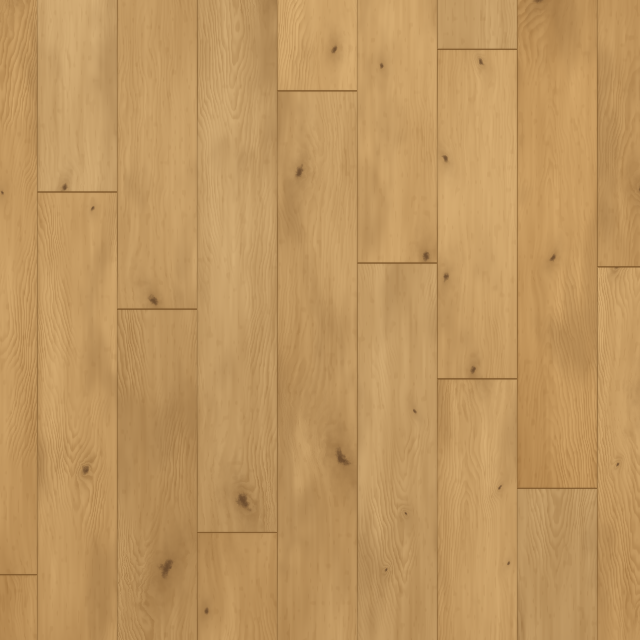
This texture is drawn by a three.js fragment shader. Its source:

```glsl
// Honey oak floor: eight plank widths across, staggered end joints, cathedral grain and knots.
varying vec2 vUv;

#define PLANKS 8.0          // plank widths across the canvas
#define FIRST_SEAM 0.0585   // x of the leftmost seam
#define SEAM_HALF 0.0009    // half width of seams and joints
#define KNOT_CELL 0.16      // height of the cell that may hold a knot
#define KNOT_CHANCE 0.62
#define ARCH_RATE 34.0      // cathedral arches per canvas height
#define GRAIN_DEPTH 0.34
#define FIBRE_DEPTH 0.19
#define PLANK_VARIATION 0.26

const vec3 OAK_DARK = vec3(0.65, 0.48, 0.275);
const vec3 OAK_LIGHT = vec3(0.84, 0.68, 0.455);
const vec3 KNOT_HALO = vec3(0.54, 0.39, 0.22);
const vec3 KNOT_CORE = vec3(0.34, 0.23, 0.14);
const vec3 SEAM_BROWN = vec3(0.48, 0.33, 0.16);

float hash(vec2 p) {
  vec3 q = fract(p.xyx * 0.1031);
  q += dot(q, q.yzx + 33.33);
  return fract((q.x + q.y) * q.z);
}

float noise(vec2 p) {
  vec2 i = floor(p), f = fract(p);
  f = f * f * (3.0 - 2.0 * f);
  return mix(mix(hash(i), hash(i + vec2(1.0, 0.0)), f.x),
             mix(hash(i + vec2(0.0, 1.0)), hash(i + vec2(1.0)), f.x), f.y);
}

// Octaves are turned to hide the lattice
float fbm(vec2 p) {
  float sum = 0.0, gain = 0.533;
  for (int i = 0; i < 4; i++) {
    sum += gain * noise(p);
    p = mat2(1.6, 1.2, -1.2, 1.6) * p + 17.3;
    gain *= 0.5;
  }
  return sum;
}

// Height of the main end joint in each column
float jointHeight(float column) {
  vec4 left = vec4(0.102, 0.700, 0.517, 0.168);
  vec4 right = vec4(0.858, 0.589, 0.408, 0.237);
  vec4 slot = vec4(0.0, 1.0, 2.0, 3.0);
  if (column > 7.5) return 0.583;
  return dot(left, vec4(equal(vec4(column), slot)))
       + dot(right, vec4(equal(vec4(column - 4.0), slot)));
}

float lineMask(float dist) {
  return 1.0 - smoothstep(SEAM_HALF * 0.4, SEAM_HALF * 2.0, dist);
}

void main() {
  // Plank layout; the seventh column holds a second joint
  float across = (vUv.x - FIRST_SEAM) * PLANKS + 1.0;
  float column = floor(across);
  float u = fract(across), v = vUv.y;
  float joint = jointHeight(column);
  float upperJoint = column == 6.0 ? 0.923 : 2.0;
  float id = column * 3.0 + step(joint, v) + step(upperJoint, v) + 5.0;
  float tint = hash(vec2(id, 3.7)), style = hash(vec2(id, 9.1));
  vec2 seed = vec2(id * 13.7, id * 5.3);

  // Knots: grain is pushed aside, ringed and stained around each one
  float bend = 0.0, rings = 0.0, halo = 0.0, core = 0.0;
  for (int j = -1; j <= 1; j++) {
    float cell = floor(v / KNOT_CELL) + float(j) + 2.0;
    vec2 key = vec2(id * 3.1, cell * 7.7);
    float present = step(hash(key), KNOT_CHANCE);
    vec2 center = vec2(0.08 + 0.84 * hash(key + 1.3), cell - 1.8 + 0.6 * hash(key + 2.9));
    vec2 d = vec2((u - center.x) / PLANKS, v - center.y * KNOT_CELL);
    float size = hash(key + 4.1);
    float radius = mix(0.0025, 0.0115, size * size);
    vec2 skew = vec2(d.x + d.y * (hash(key + 5.7) - 0.5), d.y);
    skew += radius * 1.1 * (vec2(fbm(d * 150.0 + key), fbm(d * 150.0 + key + 40.0)) - 0.5);
    float dist = length(skew * vec2(1.1, 0.8)) / radius;
    float reach = length(skew * vec2(0.9, 0.45)) / radius;
    float ragged = 0.5 + fbm(vec2(d.x * 130.0, d.y * 55.0) + key + 7.0);
    bend += present * d.x * PLANKS * 0.85 * exp(-reach * reach * 0.07);
    rings += present * 4.5 * exp(-dist * 0.45);
    halo += present * exp(-reach * ragged * 0.7) * (0.3 + 0.5 * size);
    core += present * (1.0 - smoothstep(0.2, 1.2, dist * ragged));
  }

  // Growth rings: nested arches on some planks, near straight lines on others
  float x = u - bend - mix(0.35, 0.65, hash(vec2(id, 6.3)));
  x += 0.18 * (fbm(vec2(u * 1.5, v * 5.0) + seed) - 0.5);
  float arched = smoothstep(0.2, 0.6, style);
  float climb = hash(vec2(id, 8.8)) < 0.7 ? 1.0 : -1.0;
  float growth = 24.0 * sqrt(x * x + 0.004) + climb * v * mix(2.0, ARCH_RATE, arched);
  growth += 4.5 * fbm(vec2(x * 4.0, v * 11.0) + seed) + rings;
  float phase = fract(growth);
  float ringLine = smoothstep(0.15, 0.75, phase) * (1.0 - smoothstep(0.78, 1.0, phase));
  float patchy = smoothstep(0.35, 0.75, fbm(vec2(u * 2.0, v * 6.0) + seed + 31.0));
  float grain = (ringLine - 0.35) * patchy * mix(0.35, 1.0, arched);

  // Long fibres, short dark pores and broad mottling
  float fibre = noise(vec2((u - bend) * 30.0, v * 16.0) + seed) - 0.5;
  fibre += 0.8 * (noise(vec2((u - bend) * 12.0, v * 4.0) + seed + 9.0) - 0.5);
  float pore = smoothstep(0.70, 0.95, noise(vec2((u - bend) * 34.0, v * 85.0) + seed));
  float mottle = fbm(vec2(u * 1.5, v * 4.0) + seed + 57.0) - 0.5;

  // Wood colour, a little deeper towards the floor's lower edge
  float tone = 0.60 + PLANK_VARIATION * (tint - 0.5) + 0.62 * mottle;
  tone += FIBRE_DEPTH * fibre - GRAIN_DEPTH * grain - 0.12 * pore;
  tone += 0.20 * (smoothstep(0.0, 0.7, v) - 0.6);
  vec3 color = mix(OAK_DARK, OAK_LIGHT, clamp(tone, -0.25, 1.1));
  color *= 1.0 + (hash(vec2(id, 12.4)) - 0.5) * vec3(0.02, -0.015, -0.08);

  // Faint grey-brown stains and knots
  float stain = smoothstep(0.52, 0.82, fbm(vec2(u * 1.8, v * 6.0) + 0.6 * mottle + seed + 83.0));
  color = mix(color, KNOT_HALO, 0.30 * stain);
  color = mix(color, KNOT_HALO, min(halo, 0.75));
  color = mix(color, KNOT_CORE, min(core, 1.0) * 0.65);

  // Fine worn seams and crisper end joints
  float seamDist = min(u, 1.0 - u) / PLANKS;
  float jointDist = min(abs(v - joint), abs(v - upperJoint));
  float wear = 0.22 + 0.38 * noise(vec2(floor(across + 0.5) * 7.0, v * 8.0));
  color *= 1.0 - 0.035 * (1.0 - smoothstep(0.0, 0.005, min(seamDist, jointDist)));
  color = mix(color, SEAM_BROWN, max(lineMask(seamDist) * wear, lineMask(jointDist) * 0.8));
  gl_FragColor = vec4(color, 1.0);
}
```
